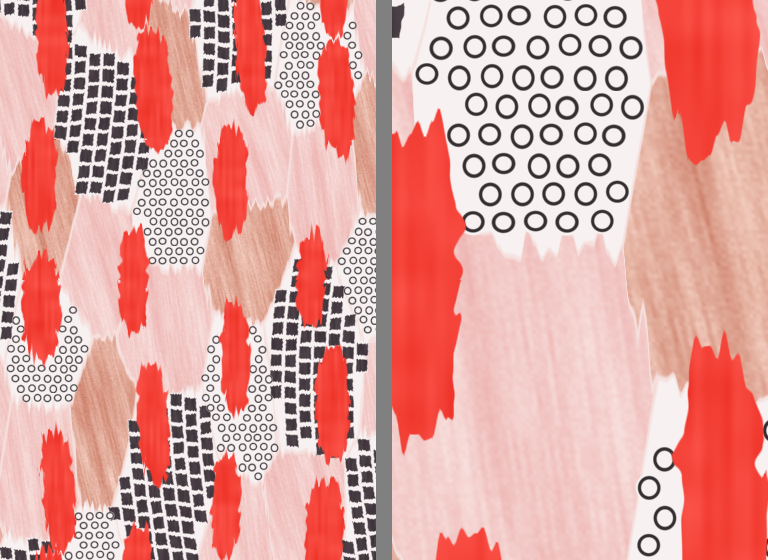
Left, the full canvas; right, a detail of the centre.
A WebGL 2 fragment shader for this pattern:

```glsl
#version 300 es
precision highp float;
uniform vec2 u_resolution;
out vec4 outColor;

const vec3 PAPER = vec3(0.97, 0.945, 0.945);
const vec3 INK = vec3(0.27, 0.23, 0.255);
const float BLOCKS = 0.0, RINGS = 2.0, BROWN = 3.0;

vec2 hash2(vec2 p) {
  vec3 q = fract(vec3(p.xyx) * vec3(0.1031, 0.1030, 0.0973));
  q += dot(q, q.yzx + 33.33);
  return fract((q.xx + q.yz) * q.zy);
}

float noise(vec2 p) {
  vec2 i = floor(p), f = fract(p);
  f = f * f * (3.0 - 2.0 * f);
  return mix(mix(hash2(i).x, hash2(i + vec2(1, 0)).x, f.x),
             mix(hash2(i + vec2(0, 1)).x, hash2(i + vec2(1, 1)).x, f.x), f.y);
}

// Tall weighted Voronoi patches: x = material 0..4, y = distance to the border
vec2 region(vec2 p) {
  vec2 s = p / vec2(0.125, 0.25);
  vec2 home = floor(s);
  float nearest = 9.0, second = 9.0, material = 0.0;
  for (int j = -2; j <= 2; j++)
    for (int i = -1; i <= 1; i++) {
      vec2 id = home + vec2(i, j);
      vec2 seed = id + 0.5 + 0.5 * (hash2(id + 17.0) - 0.5);
      seed.y += 0.5 * mod(id.x, 2.0);
      float kind = mod(id.y + 2.0 * id.x + 1.0, 5.0);
      float d = length(s - seed) - (kind == BLOCKS ? 0.2 : 0.0);
      if (d < nearest) {
        second = nearest;
        nearest = d;
        material = kind;
      } else second = min(second, d);
    }
  return vec2(material, 0.06 * (second - nearest));
}

// Long marker patches with ragged ends, negative inside
float markerPatch(vec2 p) {
  p.y += 0.026 * (noise(vec2(p.x * 230.0, floor(p.y * 4.0))) - 0.5);
  p.x += 0.008 * (noise(vec2(p.y * 75.0, 4.0)) - 0.5);
  vec2 pitch = vec2(0.168, 0.27);
  vec2 home = floor(p / pitch);
  float d = 1.0;
  for (int j = -2; j <= 1; j++)
    for (int i = -1; i <= 1; i++) {
      vec2 id = home + vec2(i, j);
      vec2 r = hash2(id + 51.0);
      vec2 center = (id + 0.5 + 0.4 * (r - 0.5)) * pitch;
      center.y += 0.5 * pitch.y * mod(id.x, 2.0);
      vec2 extent = vec2(0.024, 0.085) + vec2(0.011, 0.03) * r.yx;
      vec2 q = p - center;
      q.x += 0.16 * (r.x - 0.4) * q.y;
      q = pow(abs(q / extent) + 1e-4, vec2(2.5));
      d = min(d, (pow(q.x + q.y, 0.4) - 1.0) * extent.x);
    }
  return d;
}

// Pencil shading with slanted strokes
vec3 pencil(vec2 p, float material) {
  p.x += (0.1 + 0.05 * material) * p.y;
  float fine = noise(p * vec2(330.0, 28.0));
  float broad = noise(p * vec2(55.0, 7.0));
  float grain = noise(p * 420.0);
  float pressure = 0.45 * fine + 0.6 * broad + 0.25 * grain;
  if (material == BROWN)
    return mix(vec3(0.97, 0.84, 0.79), vec3(0.83, 0.56, 0.48), pressure);
  return mix(vec3(0.975, 0.895, 0.885), vec3(0.935, 0.73, 0.72), pressure);
}

void main() {
  vec2 p = gl_FragCoord.xy / u_resolution.y;
  float px = 1.0 / u_resolution.y;

  // Paper and pencil areas with streaky borders
  float streak = noise(p * vec2(230.0, 14.0)) - 0.5;
  vec2 ground = region(p + vec2(0.005, 0.026) * streak);
  bool bare = ground.x == BLOCKS || ground.x == RINGS;
  vec3 fill = bare ? PAPER : pencil(p, ground.x);
  vec3 color = mix(vec3(0.96, 0.88, 0.87), fill, smoothstep(0.0, 2.0 * px, ground.y));

  // Ink blocks on a bent grid, kept whole at patch borders
  vec2 pitch = vec2(0.0255, 0.0285);
  vec2 bent = p + vec2(0.03 * sin(5.0 * p.y), 0.0);
  float column = floor(bent.x / pitch.x);
  float lift = 0.012 * sin(column * 0.6) + 0.012 * hash2(vec2(column, 8.0)).x;
  bent.y += lift;
  vec2 id = vec2(column, floor(bent.y / pitch.y));
  vec2 mid = (id + 0.5) * pitch;
  vec2 local = bent - mid;
  vec2 center = vec2(mid.x, mid.y - lift);
  center.x -= 0.03 * sin(5.0 * center.y);
  vec2 patchAt = region(center);
  if (patchAt.x == BLOCKS && patchAt.y > 0.003) {
    vec2 r = hash2(id + 90.0);
    vec2 cell = pitch * 0.5 - abs(local);
    color = mix(color, PAPER, smoothstep(0.0, 2.0 * px, min(cell.x, cell.y)));
    local.y += 0.3 * (r.x - 0.5) * local.x + 0.003 * (noise(p * vec2(420.0, 30.0)) - 0.5);
    local.x += 0.0018 * (noise(p.yx * vec2(260.0, 40.0)) - 0.5);
    vec2 edge = abs(local) - vec2(0.0095, 0.0103) - 0.0015 * (r - 0.4);
    vec3 ink = INK + 0.07 * (noise(p * vec2(300.0, 60.0)) - 0.5);
    color = mix(color, ink, smoothstep(px, -px, max(edge.x, edge.y)));
  }

  // Small hand-drawn rings in staggered rows
  vec2 ringPitch = vec2(0.0188, 0.0175);
  float row = floor(p.y / ringPitch.y);
  float shift = 0.5 * mod(row, 2.0);
  vec2 ringId = vec2(floor(p.x / ringPitch.x + shift), row);
  vec2 wobble = hash2(ringId + 130.0) - 0.5;
  vec2 ringMid = (ringId + 0.5 - vec2(shift, 0.0)) * ringPitch + 0.0028 * wobble;
  patchAt = region(ringMid);
  if (patchAt.x == RINGS && patchAt.y > 0.003 && markerPatch(ringMid) > 0.004) {
    vec2 q = p - ringMid;
    float radius = length(q * (1.0 + 0.16 * wobble));
    color = mix(color, PAPER, smoothstep(0.009, 0.009 - 2.0 * px, radius));
    float line = abs(radius - 0.0058 - 0.0008 * wobble.x) - 0.001;
    color = mix(color, vec3(0.2, 0.18, 0.19), smoothstep(px, -px, line));
  }

  // Red marker with overlapping strokes
  float d = markerPatch(p);
  float tone = 0.6 * noise(p * vec2(170.0, 14.0)) + 0.4 * noise(p * vec2(30.0, 55.0));
  vec3 red = mix(vec3(0.93, 0.19, 0.15), vec3(0.99, 0.34, 0.3), tone);
  float soft = max(fwidth(d), 1e-5);
  color = mix(color, red, smoothstep(soft, -soft, d));

  outColor = vec4(color, 1.0);
}
```
